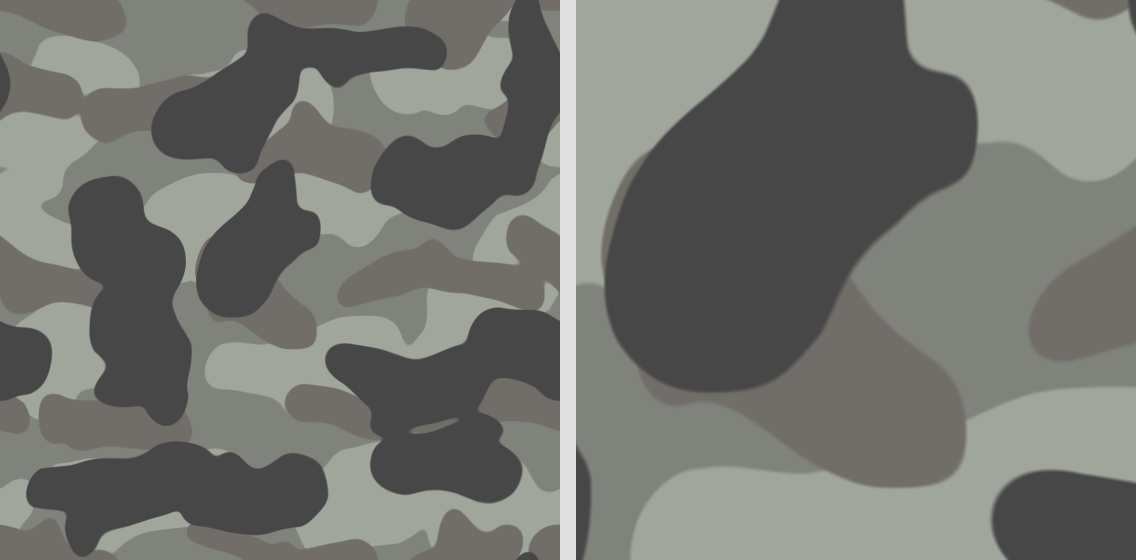
Left: the whole. Right: its middle third, enlarged.
Give the GLSL for this pattern, as a WebGL 1 fragment shader.

```glsl
precision highp float;

uniform vec2 u_resolution;

const vec3 GREY  = vec3(0.50, 0.51, 0.485);
const vec3 SAGE  = vec3(0.63, 0.65, 0.61);
const vec3 BROWN = vec3(0.445, 0.432, 0.412);
const vec3 COAL  = vec3(0.28, 0.28, 0.28);

const vec2 GRID = vec2(3.0, 4.0);   // blobs per tile; the row count is even
const float BLEND = 0.02;           // rounding where parts of blobs join
const float SOFTNESS = 0.0018;      // half width of a colour edge

// Four random values in 0..1 per cell
vec4 hash4(vec2 cell, float seed) {
  vec4 p = fract(vec4(cell, seed, cell.x) * vec4(0.1031, 0.1030, 0.0973, 0.1099));
  p += dot(p, p.wzxy + 33.33);
  return fract((p.xxyz + p.yzzw) * p.zywx);
}

// Two channels of value noise in -1..1, wrapping after 'period' cells
vec2 wrapNoise(vec2 uv, float period, float seed) {
  vec2 p = uv * period;
  vec2 i = floor(p);
  vec2 f = fract(p);
  f = f * f * (3.0 - 2.0 * f);
  vec2 a = hash4(mod(i, period), seed).xy;
  vec2 b = hash4(mod(i + vec2(1.0, 0.0), period), seed).xy;
  vec2 c = hash4(mod(i + vec2(0.0, 1.0), period), seed).xy;
  vec2 d = hash4(mod(i + 1.0, period), seed).xy;
  return 2.0 * mix(mix(a, b, f.x), mix(c, d, f.x), f.y) - 1.0;
}

float smoothMin(float a, float b, float k) {
  float h = max(k - abs(a - b), 0.0) / k;
  return min(a, b) - 0.25 * h * h * k;
}

// Distance to a segment whose radius changes from ra to rb
float taperedSegment(vec2 p, vec2 a, vec2 b, float ra, float rb) {
  vec2 ab = b - a;
  float h = clamp(dot(p - a, ab) / dot(ab, ab), 0.0, 1.0);
  return length(p - a - ab * h) - mix(ra, rb, h);
}

// Bent, tapered blob with a hump on one side; longer blobs are thinner
float blob(vec2 p, float radius, float span, float tilt, vec2 pose, vec4 form) {
  float stretch = pose.x;
  float angle = tilt * pose.y * abs(pose.y);
  float r = radius * (1.0 - 0.24 * stretch);
  vec2 along = vec2(cos(angle), sin(angle));
  vec2 across = vec2(-along.y, along.x);
  vec2 tip = along * 0.5 * (span + 0.09 * stretch);
  vec2 middle = across * 0.045 * form.x;
  float taper = 0.36 * r * form.y;
  vec2 hump = middle + along * r * form.z + across * r * sign(form.w);

  float d = taperedSegment(p, -tip, middle, r + taper, r);
  d = smoothMin(d, taperedSegment(p, middle, tip, r, r - taper), BLEND);
  return smoothMin(d, taperedSegment(p, middle, hump, 0.6 * r, 0.6 * r), BLEND);
}

// Distance to one layer of blobs on a jittered, staggered grid that wraps
float blobLayer(vec2 uv, float radius, float span, float tilt, float seed) {
  float d = 1.0;
  vec2 p = uv * GRID;
  for (int j = -1; j <= 1; j++) {
    float row = floor(p.y) + float(j);
    float shift = 0.5 * mod(row, 2.0);
    for (int i = -1; i <= 1; i++) {
      vec2 cell = vec2(floor(p.x - shift) + float(i), row);
      vec2 id = mod(cell, GRID);
      vec4 place = 2.0 * hash4(id, seed) - 1.0;
      vec4 form = 2.0 * hash4(id, seed + 5.0) - 1.0;
      vec2 centre = cell + vec2(shift, 0.0) + 0.5 + 0.24 * place.xy;
      float b = blob((p - centre) / GRID, radius, span, tilt, place.zw, form);
      d = smoothMin(d, b, BLEND);
    }
  }
  return d;
}

float coverage(float d) {
  float edge = max(SOFTNESS, 0.8 / min(u_resolution.x, u_resolution.y));
  return 1.0 - smoothstep(-edge, edge, d);
}

void main() {
  vec2 uv = gl_FragCoord.xy / u_resolution;

  // Uneven outlines
  vec2 p = uv + 0.024 * wrapNoise(uv, 7.0, 3.0) + 0.007 * wrapNoise(uv, 17.0, 8.0);

  // Layers from back to front
  float sage  = blobLayer(p + vec2(0.20, 0.03), 0.068, 0.18, 0.9, 21.0);
  float brown = blobLayer(p + vec2(0.06, 0.10), 0.041, 0.22, 0.7, 43.0);
  float coal  = blobLayer(p, 0.054, 0.20, 1.5, 67.0);

  vec3 color = mix(GREY, SAGE, coverage(sage));
  color = mix(color, BROWN, coverage(brown));
  color = mix(color, COAL, coverage(coal));
  gl_FragColor = vec4(color, 1.0);
}
```
